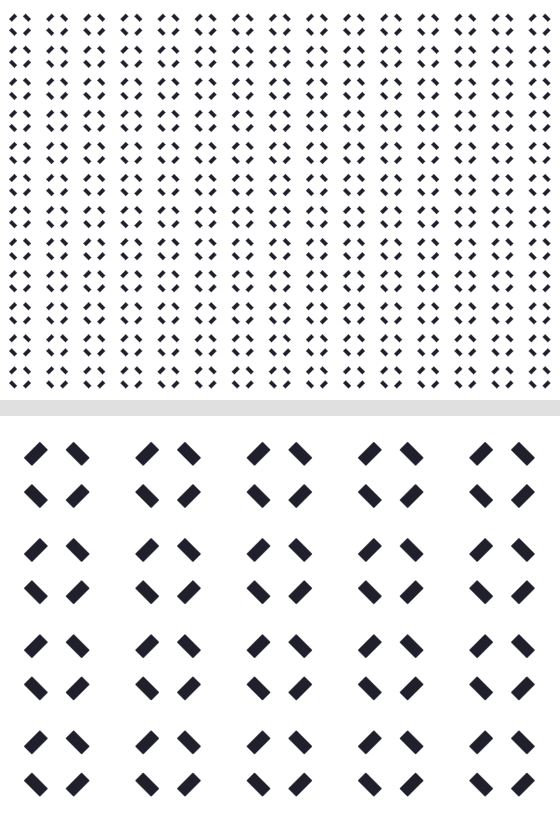
Top, the full canvas; bottom, a detail of the centre.
Write a WebGL 2 fragment shader that draws this pattern.

```glsl
#version 300 es
precision highp float;

uniform vec2 u_resolution;
out vec4 fragColor;

float roundedBox(vec2 p, vec2 halfSize, float radius) {
    vec2 d = abs(p) - halfSize + radius;
    return length(max(d, 0.0)) + min(max(d.x, d.y), 0.0) - radius;
}

// Four slanted dashes on the sides of a diamond
float brokenDiamond(vec2 p) {
    vec2 q = abs(p) - vec2(0.0174, 0.0176);
    vec2 along = vec2(q.x - q.y, q.x + q.y) * 0.70711;
    return roundedBox(along, vec2(0.0095, 0.0048), 0.0009);
}

void main() {
    // One unit is the canvas height
    vec2 p = gl_FragCoord.xy / u_resolution.y;
    float pixel = 1.0 / u_resolution.y;

    // Grid of 15 columns and 12 rows
    vec2 pitch = vec2(0.09277, 0.08015);
    vec2 firstCentre = vec2(0.0501, 0.0565);
    vec2 cell = clamp(floor((p - firstCentre) / pitch + 0.5), vec2(0.0), vec2(14.0, 11.0));
    vec2 local = p - firstCentre - cell * pitch;

    // Dark ink on white, with soft edges
    float ink = 1.0 - smoothstep(-0.8 * pixel, 0.8 * pixel, brokenDiamond(local));
    vec3 paper = vec3(1.0);
    vec3 navy = vec3(0.12, 0.125, 0.17);
    fragColor = vec4(mix(paper, navy, ink), 1.0);
}
```
